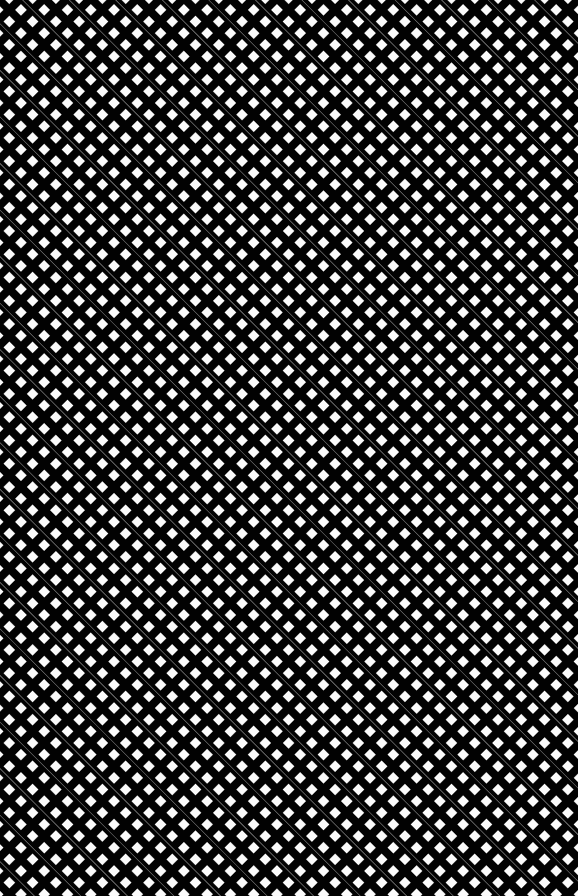
A Shadertoy shader for this pattern:

```glsl
// Black diagonal lattice with white diamond openings, plus faint hairlines
// running down the middle of every second falling band. Built from two rotated
// stripe coordinates, with coverage computed analytically for smooth edges.

const float ROWS = 38.5;                 // repeats over the canvas height
const vec2 FIRST_DIAMOND = vec2(0.90, 0.425); // from the top left, in repeats
const float DIAMOND_HALF = 0.25;         // half side, in band spacings
const float HAIRLINE_HALF = 0.014;       // half width, in band spacings
const float HAIRLINE_EVERY = 2.0;        // bands from one hairline to the next
const float HAIRLINE_OFFSET = 0.5;       // centre of a dark band
const float HAIRLINE_LIGHT = 0.85;
const float WEAR = 0.25;                 // fading along the hairlines
const vec3 INK = vec3(0.008);
const vec3 PAPER = vec3(0.985);

// Distance to the nearest multiple of the period.
float repeatDistance(float x, float period) {
    return abs(x - period * round(x / period));
}

// Share of a pixel covered by a strip, also for strips thinner than a pixel.
float stripCoverage(float dist, float halfWidth, float pixel) {
    float low = max(dist - 0.5 * pixel, -halfWidth);
    float high = min(dist + 0.5 * pixel, halfWidth);
    return clamp((high - low) / pixel, 0.0, 1.0);
}

// Slow uneven fading from layered sines.
float hairlineWear(float along, float across) {
    float wave = sin(along * 1.7 + across * 2.3) + sin(along * 0.61 - across * 1.1);
    return 1.0 - WEAR * (0.5 + 0.25 * wave);
}

void mainImage(out vec4 fragColor, in vec2 fragCoord) {
    // Repeat units, measured right and down from the top left
    vec2 q = vec2(fragCoord.x, iResolution.y - fragCoord.y) * ROWS / iResolution.y;
    q -= FIRST_DIAMOND;

    // Coordinates across the rising and the falling bands
    float rising = q.x + q.y;
    float falling = q.x - q.y;
    float pixel = 1.5 * ROWS / iResolution.y;

    // Openings where the gaps of both band sets cross
    float diamond = stripCoverage(repeatDistance(rising, 1.0), DIAMOND_HALF, pixel)
                  * stripCoverage(repeatDistance(falling, 1.0), DIAMOND_HALF, pixel);

    // Hairlines in alternate falling bands
    float lineDist = repeatDistance(falling - HAIRLINE_OFFSET, HAIRLINE_EVERY);
    float hairline = stripCoverage(lineDist, HAIRLINE_HALF, pixel)
                   * HAIRLINE_LIGHT * hairlineWear(rising, falling);

    fragColor = vec4(mix(INK, PAPER, max(diamond, hairline)), 1.0);
}
```
